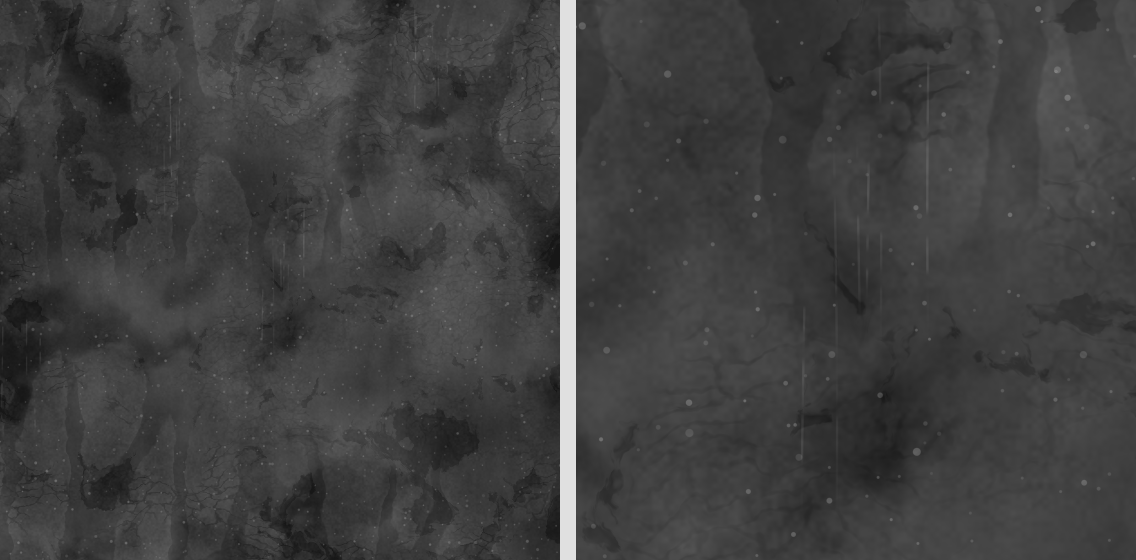
Left, the full canvas; right, a detail of the centre.
Write a WebGL 2 fragment shader that draws this texture.

```glsl
#version 300 es
precision highp float;
// Weathered charcoal wall: clouded soot, branching drip channels and fine veins,
// ragged dark flakes, pale dust and vertical scratches. Drips, veins and dust
// come from cellular noise; clouds, stains and grain from layered value noise.

#define BASE_GRAY 0.258
#define CLOUD_CONTRAST 0.25
#define STAIN_DEPTH 0.085
#define FLAKE_DEPTH 0.055
#define DRIP_SCALE vec2(9.0, 2.6)
#define DRIP_WIDTH 0.2
#define DRIP_CONTRAST 0.034
#define VEIN_SCALE vec2(27.0, 52.0)
#define VEIN_DEPTH 0.05
#define GRAIN 0.045
#define DUST_LIGHT 0.17
#define SCRATCH_LIGHT 0.085

uniform vec2 u_resolution;
out vec4 fragColor;

float hash(vec2 p) {
    vec3 q = fract(p.xyx * 0.1031);
    q += dot(q, q.yzx + 33.33);
    return fract((q.x + q.y) * q.z);
}

vec2 hash2(vec2 p) {
    return vec2(hash(p), hash(p + vec2(71.0, 113.0)));
}

float valueNoise(vec2 p) {
    vec2 cell = floor(p), f = fract(p);
    f = f * f * (3.0 - 2.0 * f);
    float low = mix(hash(cell), hash(cell + vec2(1, 0)), f.x);
    float high = mix(hash(cell + vec2(0, 1)), hash(cell + vec2(1, 1)), f.x);
    return mix(low, high, f.y);
}

float fbm(vec2 p) {
    float sum = 0.0, weight = 0.5;
    for (int i = 0; i < 6; i++) {
        sum += weight * valueNoise(p);
        p = mat2(1.6, 1.2, -1.2, 1.6) * p + 17.3;
        weight *= 0.52;
    }
    return sum * 0.98;
}

// Gap between the two nearest cell points: zero on cell borders
float cellBorder(vec2 p) {
    vec2 cell = floor(p);
    float nearest = 9.0, second = 9.0;
    for (int y = -1; y <= 1; y++)
    for (int x = -1; x <= 1; x++) {
        vec2 c = cell + vec2(x, y);
        float d = length(c + 0.1 + 0.8 * hash2(c) - p);
        second = min(second, max(nearest, d));
        nearest = min(nearest, d);
    }
    return second - nearest;
}

// Scattered pale specks, at most one per cell
float dust(vec2 uv, float scale, float chance, float pixel) {
    vec2 cell = floor(uv * scale);
    vec2 center = (cell + 0.2 + 0.6 * hash2(cell + 5.0)) / scale;
    float size = hash(cell + 31.0);
    float radius = mix(0.0007, 0.0023, size * size * size);
    float spot = 1.0 - smoothstep(radius - pixel * 0.5, radius + pixel, length(uv - center));
    return spot * step(hash(cell + 57.0), chance) * mix(0.3, 1.0, hash(cell + 83.0));
}

// Broken vertical hairlines gathered in a few clusters
float scratches(vec2 uv, float pixel) {
    float sum = 0.0;
    for (int i = 0; i < 24; i++) {
        float id = float(i), group = floor(id / 6.0);
        vec2 r = hash2(vec2(id, 9.0)) - 0.5;
        vec2 center = fract(0.5 + group * vec2(0.27, 0.41)) + r * vec2(0.09, 0.16);
        float halfLength = mix(0.03, 0.13, hash(vec2(id, 23.0)));
        float across = abs(uv.x - center.x + 0.002 * sin(uv.y * 9.0 + id));
        float line = 1.0 - smoothstep(0.0003, 0.0005 + pixel, across);
        float along = 1.0 - smoothstep(0.5, 1.0, abs(uv.y - center.y) / halfLength);
        float breaks = smoothstep(0.25, 0.7, valueNoise(vec2(id * 7.0, uv.y * 90.0)));
        sum += line * along * breaks * mix(0.3, 1.0, hash(vec2(id, 41.0)));
    }
    return min(sum, 1.3);
}

void main() {
    float pixel = 1.0 / min(u_resolution.x, u_resolution.y);
    vec2 uv = gl_FragCoord.xy * pixel;

    // Wavering coordinates shared by drips and veins
    vec2 warp = vec2(fbm(uv * 13.0 + 3.0), fbm(uv * 11.0 + 47.0)) - 0.5;
    vec2 bent = uv + warp * vec2(0.055, 0.06);
    bent.x += 0.012 * sin(uv.y * 11.0 + 2.0 * sin(uv.x * 7.0));

    // Soft clouds and broad vertical streaks
    float gray = BASE_GRAY;
    gray += CLOUD_CONTRAST * (fbm(uv * 5.0 + 8.0) - 0.5);
    gray += 0.09 * (fbm(uv * vec2(20.0, 4.0) + 61.0) - 0.5);

    // Smooth drip channels between paler, rougher islands
    float presence = smoothstep(0.36, 0.56, fbm(uv * 2.6 + 29.0));
    float border = cellBorder(bent * DRIP_SCALE + 4.0);
    float width = DRIP_WIDTH * mix(0.5, 1.4, valueNoise(uv * 6.0 + 19.0));
    float island = smoothstep(width, width + 0.05, border);
    float rim = island * (1.0 - smoothstep(width + 0.05, width + 0.22, border));
    gray += DRIP_CONTRAST * presence * (island - 0.5 + 0.45 * rim);

    // Thin dark veins inside the islands
    float vein = 1.0 - smoothstep(0.04, 0.22, cellBorder((bent + warp * 0.04) * VEIN_SCALE));
    float veinArea = smoothstep(0.46, 0.6, fbm(uv * 9.0 + 91.0));
    gray -= VEIN_DEPTH * vein * veinArea * mix(0.35, 1.0, presence * island);

    // Sooty stains and sharper ragged flakes
    float stain = smoothstep(0.5, 0.72, fbm(uv * 7.0 + warp * 0.6 + 133.0));
    float flake = smoothstep(0.62, 0.67, fbm(uv * vec2(17.0, 14.0) + warp * 2.0 + 211.0));
    gray -= STAIN_DEPTH * stain + FLAKE_DEPTH * flake;

    // Fine grain, quieter in the channels
    float grain = 0.6 * valueNoise(uv * 310.0) + 0.4 * valueNoise(uv * 150.0 + 7.0) - 0.5;
    gray += GRAIN * grain * mix(0.6, 1.2, max(island * presence, veinArea));

    // Dust and scratches on top
    gray += DUST_LIGHT * (dust(uv, 38.0, 0.3, pixel) + dust(uv + 0.37, 71.0, 0.14, pixel));
    gray += SCRATCH_LIGHT * scratches(uv, pixel);

    fragColor = vec4(vec3(clamp(gray, 0.09, 0.5)), 1.0);
}
```
